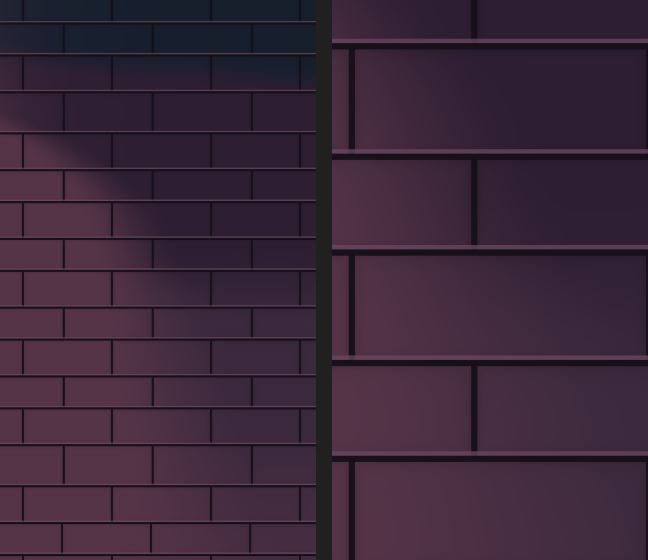
Left, the full canvas; right, a detail of the centre.
A WebGL 2 fragment shader for this pattern:

```glsl
#version 300 es
precision highp float;
// A brick wall in two alternating courses, some of them taller, with dark
// joints and a lit lower lip on each course. Soft dusk light runs over it:
// blue at the top, plum shade in the middle, rose glow from the lower left.
// Lengths are fractions of the canvas height; depth runs down from the top.

uniform vec2 u_resolution;
out vec4 fragColor;

// Courses
const float WIDE_COURSE = 0.06575;
const float SLIM_COURSE = 0.05703;
const float TALL_COURSE = 0.07331;
const float PAIR = WIDE_COURSE + SLIM_COURSE;
const float STACK = TALL_COURSE + 4.0 * PAIR + WIDE_COURSE;
const float STACK_TOP = 0.1648;

// Upright joints: a long and a short brick repeat along each course
const float BRICK_PAIR = 0.3359;
const float SHORT_BRICK = 0.1589;
const float FIRST_JOINT = 0.0410;
const float COURSE_SHIFT = 0.0729;
const float SLIP_DEPTH = 0.934;
const float SLIP = 0.0032;

// Line widths
const float JOINT_HALF = 0.00185;
const float LIP_HALF = 0.0014;
const float LIP_OFFSET = 0.0031;
const float SHADE_REACH = 0.0030;

// Colours
const vec3 BLUE = vec3(0.090, 0.122, 0.178);
const vec3 PLUM = vec3(0.178, 0.118, 0.195);
const vec3 MAUVE = vec3(0.230, 0.160, 0.238);
const vec3 DUSK = vec3(0.272, 0.175, 0.255);
const vec3 ROSE = vec3(0.338, 0.204, 0.284);
const vec3 JOINT = vec3(0.080, 0.060, 0.100);
const vec3 LIP = vec3(0.435, 0.280, 0.390);
const float CLOUD_AMOUNT = 0.018;

vec2 gradientAt(vec2 cell) {
  float h = fract(sin(dot(cell, vec2(127.1, 311.7))) * 43758.5);
  return vec2(cos(6.2832 * h), sin(6.2832 * h));
}

float gradientNoise(vec2 p) {
  vec2 i = floor(p), f = fract(p);
  vec2 w = f * f * f * (f * (f * 6.0 - 15.0) + 10.0);
  vec2 e = vec2(1.0, 0.0);
  float low = mix(dot(gradientAt(i), f), dot(gradientAt(i + e), f - e), w.x);
  float high = mix(dot(gradientAt(i + e.yx), f - e.yx),
                   dot(gradientAt(i + 1.0), f - 1.0), w.x);
  return mix(low, high, w.y);
}

// Antialiased band of the given half width
float band(float distance, float halfWidth, float pixel) {
  return clamp((halfWidth - abs(distance)) / pixel + 0.5, 0.0, 1.0);
}

// Distance to the nearest point of a row spaced by period
float nearest(float x, float period) {
  return abs(mod(x + 0.5 * period, period) - 0.5 * period);
}

vec3 wallLight(float x, float depth) {
  float cloud = CLOUD_AMOUNT * gradientNoise(vec2(x, depth) * 7.0);
  vec3 col = mix(PLUM, MAUVE, smoothstep(0.44, 0.58, depth + cloud));
  col = mix(col, DUSK, smoothstep(0.72, 1.0, depth));

  // Blue band on top, its lower edge sinking to the right
  float blueEdge = 0.095 + 0.09 * x + cloud;
  col = mix(col, BLUE, 1.0 - smoothstep(blueEdge - 0.028, blueEdge + 0.032, depth));

  // Haze on the left, then the rose glow behind a curved edge
  col = mix(col, ROSE, (0.2 + 0.25 * smoothstep(0.06, 0.2, depth)) * exp(-x / 0.07));
  float t = depth - 0.215;
  float glowEdge = 0.22 * (1.0 - exp(-10.0 * t)) + 0.18 * t + cloud;
  float softness = 0.06 + 0.13 * max(t, 0.0);
  float glow = 1.0 - smoothstep(glowEdge - softness, glowEdge + softness, x);
  return mix(col, ROSE, glow);
}

void main() {
  float pixel = 1.0 / u_resolution.y;
  float x = gl_FragCoord.x * pixel;
  float depth = 1.0 - gl_FragCoord.y * pixel;

  // Find the course: its height, the place in it, and its joint offset
  float y = mod(depth - STACK_TOP, STACK);
  float height = TALL_COURSE;
  float shifted = 1.0;
  if (y >= TALL_COURSE) {
    y = mod(y - TALL_COURSE, PAIR);
    shifted = step(WIDE_COURSE, y);
    y -= shifted * WIDE_COURSE;
    height = mix(WIDE_COURSE, SLIM_COURSE, shifted);
  }
  float offset = FIRST_JOINT + shifted * (COURSE_SHIFT - SLIP * step(SLIP_DEPTH, depth));

  float upright = min(nearest(x - offset, BRICK_PAIR),
                      nearest(x - offset - SHORT_BRICK, BRICK_PAIR));
  float bed = min(y, height - y);

  // Wall, soft shade beside the joints, then joints and lit lips
  vec3 col = wallLight(x, depth);
  col *= 1.0 - 0.22 * exp(-min(upright, bed) / SHADE_REACH);
  col = mix(col, JOINT, 0.92 * band(upright, JOINT_HALF, pixel));
  float lip = band(height - y - LIP_OFFSET, LIP_HALF, pixel);
  col = mix(col, mix(col, LIP, 0.72), lip);
  col = mix(col, JOINT, 0.95 * band(bed, JOINT_HALF, pixel));
  fragColor = vec4(col, 1.0);
}
```
